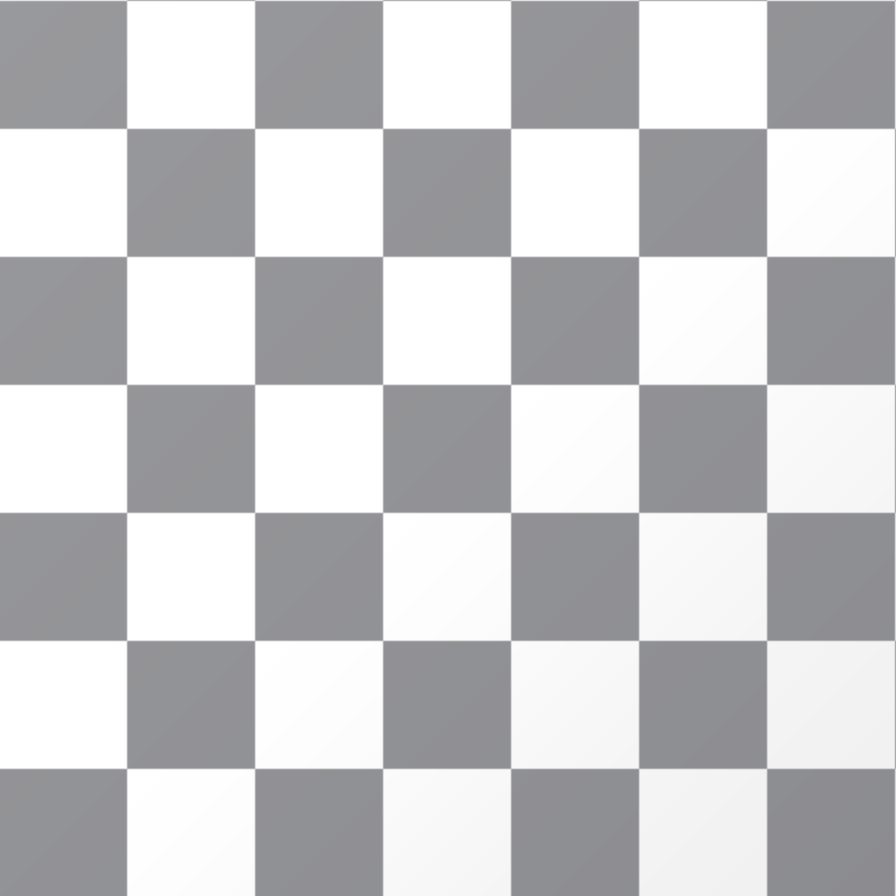
This pattern is drawn by a Shadertoy shader. Its source:

```glsl
const float CELLS = 7.0;          // squares across and down
const float EDGE_SOFTNESS = 0.002; // blend width in canvas units
const vec2 GRID_SHIFT = vec2(0.001);

const vec3 GRAY_LIT = vec3(0.598, 0.600, 0.612);
const vec3 GRAY_SHADED = vec3(0.547, 0.549, 0.563);
const vec3 WHITE_LIT = vec3(1.0);
const vec3 WHITE_SHADED = vec3(0.945);

// Square wave per axis: +1 in even cells, -1 in odd, with a soft ramp at edges
vec2 softSquareWave(vec2 cellPos, float rampWidth) {
    vec2 edgeDistance = 0.5 - abs(fract(cellPos) - 0.5);
    vec2 parity = 1.0 - 2.0 * mod(floor(cellPos), 2.0);
    return parity * clamp(2.0 * edgeDistance / rampWidth, 0.0, 1.0);
}

// 1 on squares of even parity, 0 on the others
float checker(vec2 cellPos, float rampWidth) {
    vec2 wave = softSquareWave(cellPos, rampWidth);
    return 0.5 + 0.5 * wave.x * wave.y;
}

// 0 at the upper left corner, 1 at the lower right
float diagonalShade(vec2 uv) {
    return 0.5 * (uv.x + 1.0 - uv.y);
}

void mainImage(out vec4 fragColor, in vec2 fragCoord) {
    vec2 uv = fragCoord / iResolution.xy;
    float pixel = 1.0 / min(iResolution.x, iResolution.y);
    float rampWidth = max(EDGE_SOFTNESS, 1.2 * pixel) * CELLS;

    // Soft light falling off toward the lower right
    float shade = diagonalShade(uv);
    vec3 gray = mix(GRAY_LIT, GRAY_SHADED, shade);
    vec3 white = mix(WHITE_LIT, WHITE_SHADED, smoothstep(0.47, 0.95, shade));

    float grayMask = checker((uv + GRID_SHIFT) * CELLS, rampWidth);
    fragColor = vec4(mix(white, gray, grayMask), 1.0);
}
```
